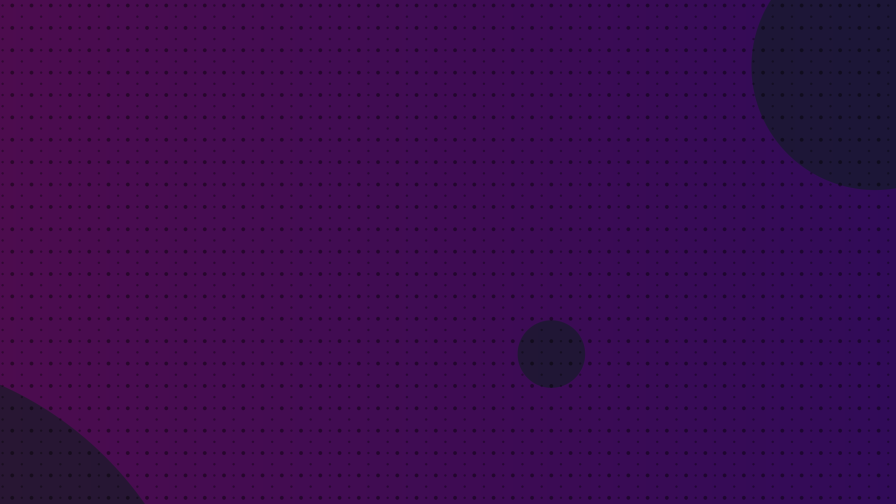
This background is drawn by a Shadertoy shader. Its source:

```glsl
// Violet gradient with translucent dark discs under a fine dotted pattern.
#define LEFT_COLOR vec3(0.305, 0.048, 0.305)
#define MID_COLOR vec3(0.245, 0.045, 0.325)
#define RIGHT_COLOR vec3(0.192, 0.045, 0.345)
#define DISC_TINT vec3(0.04, 0.12, 0.11)
#define DISC_OPACITY 0.55
#define DOT_CELL vec2(0.0382, 0.0444)
#define DOT_ORIGIN vec2(0.0243, 0.0123)
#define DOT_RADIUS 0.0037
#define DOT_OPACITY 0.45

// Antialiased disc coverage; lengths are fractions of the canvas height.
float disc(vec2 p, vec2 center, float radius) {
    float pixel = 1.0 / iResolution.y;
    return 1.0 - smoothstep(-0.75 * pixel, 0.75 * pixel, length(p - center) - radius);
}

// One regular lattice of dots, shifted by a fraction of a cell.
float dotGrid(vec2 p, vec2 shift, float radius) {
    vec2 cell = (p - DOT_ORIGIN) / DOT_CELL - shift;
    vec2 local = (fract(cell + 0.5) - 0.5) * DOT_CELL;
    return disc(local, vec2(0.0), radius);
}

void mainImage(out vec4 fragColor, in vec2 fragCoord) {
    vec2 p = fragCoord / iResolution.y;
    float across = fragCoord.x / iResolution.x;

    // Magenta to indigo sweep
    vec3 color = mix(LEFT_COLOR, MID_COLOR, smoothstep(-0.25, 0.55, across) * 0.5
                     + clamp(across, 0.0, 0.5));
    color = mix(color, RIGHT_COLOR, clamp(across * 2.0 - 1.0, 0.0, 1.0));

    // Large, small and corner discs
    float shade = disc(p, vec2(1.736, 0.868), 0.245);
    shade = max(shade, disc(p, vec2(1.094, 0.2975), 0.067));
    shade = max(shade, disc(p, vec2(-0.281, -0.398), 0.694));
    color = mix(color, DISC_TINT, shade * DISC_OPACITY);

    // Main dots with two finer lattices between them
    float dots = dotGrid(p, vec2(0.0), DOT_RADIUS);
    for (int i = 0; i < 2; i++) {
        vec2 shift = vec2(0.5, 0.5 * float(i));
        dots = max(dots, dotGrid(p, shift, DOT_RADIUS * 0.6) * 0.8);
    }
    color *= 1.0 - DOT_OPACITY * dots;

    fragColor = vec4(color, 1.0);
}
```
